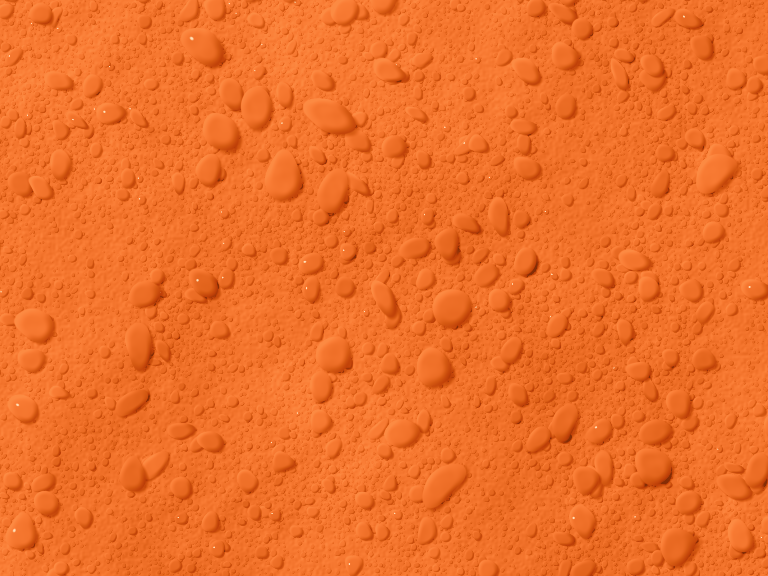
Reproduce this texture procedurally as a Shadertoy shader.

```glsl
// Water droplets of many sizes beaded on a rough, side-lit orange surface.

const vec2 LIGHT = vec2(-0.77, 0.64); // direction towards the light
const float GROUND_TONE = 0.468;
const float BODY_TONE = 0.446;
const vec3 GLINT_COLOR = vec3(1.0, 0.88, 0.72);

// Integer hash: three random values per cell and seed
vec3 hash3(vec2 cell, int seed) {
    uvec3 v = uvec3(ivec3(ivec2(cell), seed)) * 1664525u + 1013904223u;
    v.x += v.y * v.z; v.y += v.z * v.x; v.z += v.x * v.y;
    v ^= v >> 16u;
    v.x += v.y * v.z; v.y += v.z * v.x; v.z += v.x * v.y;
    return vec3(v >> 8u) / 16777216.0;
}

float noise(vec2 p, int seed) {
    vec2 i = floor(p), f = fract(p);
    f = f * f * (3.0 - 2.0 * f);
    float low = mix(hash3(i, seed).x, hash3(i + vec2(1, 0), seed).x, f.x);
    float high = mix(hash3(i + vec2(0, 1), seed).x, hash3(i + vec2(1, 1), seed).x, f.x);
    return mix(low, high, f.y);
}

float fbm(vec2 p, int seed) {
    float sum = 0.0, weight = 0.5;
    for (int k = 0; k < 4; k++) {
        sum += weight * noise(p, seed + k);
        p = mat2(1.6, 1.2, -1.2, 1.6) * p;
        weight *= 0.5;
    }
    return sum;
}

// Egg-shaped distance: 1.0 on the outline of a drop
float eggDistance(vec2 offset, float angle, vec2 radii, float taper) {
    float c = cos(angle), s = sin(angle);
    vec2 q = vec2(c * offset.x + s * offset.y, c * offset.y - s * offset.x) / radii;
    q.y *= 1.0 + taper * clamp(q.x, -1.0, 1.0);
    return length(q);
}

// Lays one size of drops over surface = (tone, glint)
vec2 addDrops(vec2 surface, vec2 p, float cells, float density, vec2 radiusRange,
              float stretch, float contrast, float wobble, float glints, float pixel, int seed) {
    vec2 uv = p * cells;
    uv += wobble * (vec2(noise(uv * 1.7, seed + 1), noise(uv * 1.7, seed + 2)) - 0.5);
    for (int j = -1; j <= 1; j++)
    for (int i = -1; i <= 1; i++) {
        vec2 cell = floor(uv) + vec2(i, j);
        vec3 place = hash3(cell, seed + 3);
        float crowd = 0.3 + 1.4 * noise(cell / cells * 7.0, 90);
        if (place.z > density * crowd) continue;

        vec3 form = hash3(cell, seed + 4);
        vec3 look = hash3(cell, seed + 5);
        vec2 offset = uv - cell - mix(vec2(0.15), vec2(0.85), place.xy);
        float radius = mix(radiusRange.x, radiusRange.y, form.x * form.x);
        float aspect = 1.0 + stretch * form.y * form.y;
        vec2 radii = radius * vec2(aspect, 1.0 / sqrt(aspect));
        float angle = 1.8 + 2.4 * (form.z - 0.5);
        float taper = 0.5 * (look.x - 0.5);
        float d = eggDistance(offset, angle, radii, taper);

        // Shadow on the side away from the light
        float shadow = eggDistance(offset + LIGHT * radius * 0.22, angle, radii, taper);
        surface.x -= contrast * (1.0 - smoothstep(0.85, 1.12, shadow));

        // Smooth body with a lit rim and a dark crescent
        float facing = dot(offset, LIGHT) / (length(offset) + 0.0001);
        float rim = smoothstep(0.5, 1.05, d) * facing;
        float body = BODY_TONE + 0.04 * (look.y - 0.5) + 0.012 * facing * d;
        body += contrast * (rim > 0.0 ? 0.62 : 1.15) * rim;
        float blur = 0.8 * pixel * cells / radius;
        float cover = 1.0 - smoothstep(1.0 - blur, 1.0 + blur, d);
        surface = mix(surface, vec2(body, 0.0), cover);

        // Small sparkle, more frequent towards the left
        float sparkle = step(look.z, glints * (1.2 - 0.6 * p.x));
        float size = max(0.10 * radius, 0.7 * pixel * cells);
        vec2 spot = offset - vec2(-0.5, 0.22) * radius;
        surface.y += sparkle * cover * (1.0 - smoothstep(0.3 * size, 1.5 * size, length(spot)));
    }
    return surface;
}

// Orange ramp indexed by tone, its green level
vec3 orangeRamp(float tone) {
    vec3 stops[6] = vec3[6](
        vec3(0.75, 0.25, 0.03), vec3(0.84, 0.35, 0.07), vec3(0.91, 0.41, 0.13),
        vec3(0.95, 0.45, 0.17), vec3(0.98, 0.49, 0.21), vec3(0.99, 0.54, 0.26));
    vec3 color = stops[0] * clamp(tone / 0.25, 0.7, 1.0);
    for (int k = 1; k < 6; k++) {
        float start = stops[k - 1].y;
        color = mix(color, stops[k], clamp((tone - start) / (stops[k].y - start), 0.0, 1.0));
    }
    return color;
}

void mainImage(out vec4 fragColor, in vec2 fragCoord) {
    float pixel = 1.0 / iResolution.y;
    vec2 p = fragCoord * pixel;

    // Wrinkled ground: relief seen as differences along the light
    float wrinkles = fbm(p * 11.0, 10) - fbm((p + LIGHT * 0.014) * 11.0, 10);
    float grain = noise(p * 190.0, 20) - noise((p + LIGHT * 0.003) * 190.0, 20);
    vec2 surface = vec2(GROUND_TONE + 0.07 * grain, 0.0);

    // Drops from mist to large beads
    surface = addDrops(surface, p, 125.0, 0.60, vec2(0.22, 0.46), 0.2, 0.065, 0.1, 0.0, pixel, 100);
    surface = addDrops(surface, p, 66.0, 0.40, vec2(0.22, 0.42), 0.3, 0.105, 0.1, 0.015, pixel, 200);
    surface = addDrops(surface, p, 34.0, 0.38, vec2(0.20, 0.38), 0.4, 0.135, 0.15, 0.06, pixel, 300);
    surface = addDrops(surface, p, 17.0, 0.40, vec2(0.20, 0.36), 0.7, 0.150, 0.2, 0.13, pixel, 400);
    surface = addDrops(surface, p, 9.5, 0.42, vec2(0.18, 0.31), 0.6, 0.160, 0.2, 0.20, pixel, 500);

    // Broad unevenness of the light
    float tone = surface.x + 0.17 * wrinkles + 0.11 * (fbm(p * 3.5, 30) - 0.47);
    tone += 0.025 * (p.y - 0.5);
    vec3 color = mix(orangeRamp(tone), GLINT_COLOR, clamp(surface.y, 0.0, 1.0));
    fragColor = vec4(color, 1.0);
}
```
